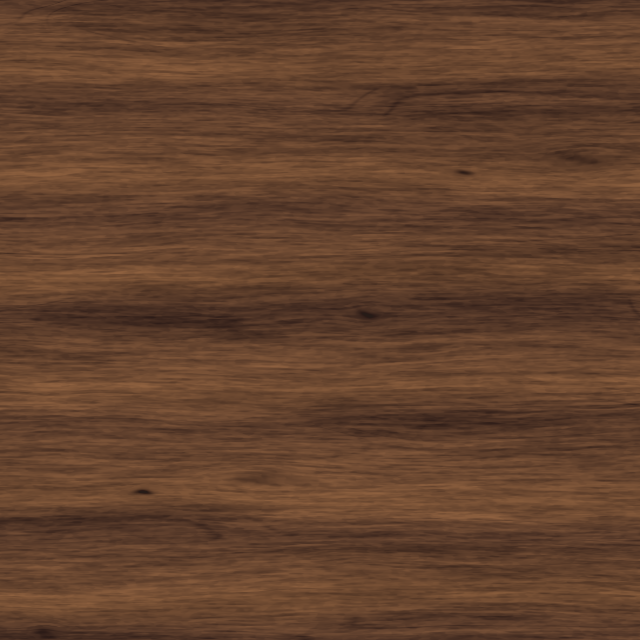
Reproduce this texture procedurally as a three.js fragment shader.

```glsl
// Dark walnut veneer: horizontal fibres, broad bands, flowing veins and small knots.
varying vec2 vUv;

const float TAU = 6.2831853;
const vec3 WALNUT = vec3(0.387, 0.258, 0.177);     // mean wood colour
const vec3 TONE_STEP = vec3(0.048, 0.034, 0.0205); // colour change per unit of tone
const vec3 AMBER_SHIFT = vec3(0.002, 0.001, -0.004);
const vec3 DARKEST = vec3(0.15, 0.105, 0.09);
const vec3 LIGHTEST = vec3(0.56, 0.38, 0.26);

vec3 hash3(vec2 cell, float seed) {
  vec3 q = vec3(dot(cell, vec2(127.1, 311.7)),
                dot(cell, vec2(269.5, 183.3)),
                dot(cell, vec2(419.2, 371.9)));
  return fract(sin(q + seed * 17.3) * 43758.55);
}

// Cellular noise: x = distance to the nearest seed, y = blended cell tone around 0.
vec2 cells(vec2 p, float seed) {
  vec2 base = floor(p);
  vec2 local = p - base;
  float nearest = 2.0;
  float total = 0.0;
  float weightSum = 0.0;
  for (int j = -1; j <= 1; j++) {
    for (int i = -1; i <= 1; i++) {
      vec2 offset = vec2(float(i), float(j));
      vec3 rnd = hash3(base + offset, seed);
      vec2 d = offset + rnd.xy - local;
      float dist2 = dot(d, d);
      float weight = exp(-7.0 * dist2);
      nearest = min(nearest, dist2);
      total += weight * rnd.z;
      weightSum += weight;
    }
  }
  return vec2(sqrt(nearest), (total / weightSum - 0.5) * 4.5);
}

// Slow waviness of the grain, from layered sines.
float grainWave(vec2 p) {
  return 0.004 * sin(TAU * (0.9 * p.x + 2.0 * p.y))
       + 0.0015 * sin(TAU * (2.3 * p.x - 5.0 * p.y) + 1.0)
       + 0.0005 * sin(TAU * (6.0 * p.x + 9.0 * p.y) + 2.0);
}

// Broad light and dark bands; each dark one starts abruptly and fades downwards.
float bandTone(float height) {
  float depth = 2.0 * (1.0 - height);
  float a = TAU * 3.0 * (depth - 0.35);
  float strength = 0.72 + 0.2 * sin(TAU * depth + 2.6);
  return -strength * (cos(a) - 0.35 * sin(2.0 * a));
}

// Knot repeated in a half-drop layout: x = bend of the grain, y = darkness.
vec2 knot(vec2 p, vec2 centre, vec2 size) {
  vec2 d = p - centre;
  float row = floor(d.y * 2.0 + 0.5);
  d -= 0.5 * row;
  d.x = fract(d.x + 0.5) - 0.5;
  vec2 wide = d / (size * vec2(1.5, 2.5));
  float bend = -0.55 * d.y * exp(-dot(wide, wide));
  d.y += 0.3 * size.y * sin(d.x * 2.2 / size.x + row);
  vec2 q = d / size;
  return vec2(bend, exp(-dot(q, q)));
}

// Dark contour lines that run along the grain; swirl closes them into long eyes.
float veins(float height, float swirl, float count, float sharpness) {
  float wave = 0.5 + 0.5 * sin(TAU * (height * count + swirl));
  return pow(wave, sharpness);
}

void main() {
  vec2 p = vUv;

  // Knots and the grain flowing around them
  vec2 knots = knot(p, vec2(0.905, 0.750), vec2(0.044, 0.010))
             + knot(p, vec2(0.570, 0.510), vec2(0.017, 0.007))
             + knot(p, vec2(0.725, 0.730), vec2(0.019, 0.005));
  vec2 grain = vec2(p.x, p.y + grainWave(p) + knots.x);

  // Large figure
  float blotch = cells(grain * vec2(2.0, 13.0), 1.0).y;
  float cloud = cells(grain * vec2(3.6, 36.0), 2.0).y;
  float band = bandTone(grain.y + 0.006 * blotch);

  // Fibres from long streaks to fine threads and specks
  vec2 fibre = grain + vec2(0.0, 0.0008 * cloud);
  float streak = cells(fibre * vec2(2.2, 85.0), 3.0).y;
  float strand = cells(fibre * vec2(6.0, 165.0), 4.0).y;
  float thread = cells(fibre * vec2(20.0, 300.0), 5.0).y;
  float speck = cells(fibre * vec2(95.0, 330.0), 7.0).y;
  float poreDistance = cells(fibre * vec2(22.0, 170.0), 6.0).x;
  float pores = 1.0 - smoothstep(0.1, 0.4, poreDistance);

  // Veins gather in the darker bands, hairlines run everywhere in broken lengths
  float veinZone = smoothstep(-0.5, 1.3, 0.6 * cloud - band);
  float vein = veins(grain.y, 0.75 * blotch + 0.12 * cloud, 24.0, 18.0) * veinZone;
  float hairZone = smoothstep(-0.8, 1.0, strand + 0.5 * cloud);
  float hair = veins(grain.y, 0.5 * blotch + 0.3 * streak, 95.0, 5.0) * hairZone;

  float tone = 0.26 + 1.15 * band + 0.42 * blotch + 0.18 * cloud
             + 0.27 * streak + 0.40 * strand + 0.45 * thread + 0.22 * speck
             - 0.70 * pores - 1.3 * vein - 0.7 * hair;
  float knotDark = knots.y * (1.0 + 0.2 * strand);
  tone -= 2.0 * knotDark + 1.5 * knotDark * knotDark * knotDark;

  vec3 wood = WALNUT + tone * TONE_STEP + band * AMBER_SHIFT;
  gl_FragColor = vec4(clamp(wood, DARKEST, LIGHTEST), 1.0);
}
```
